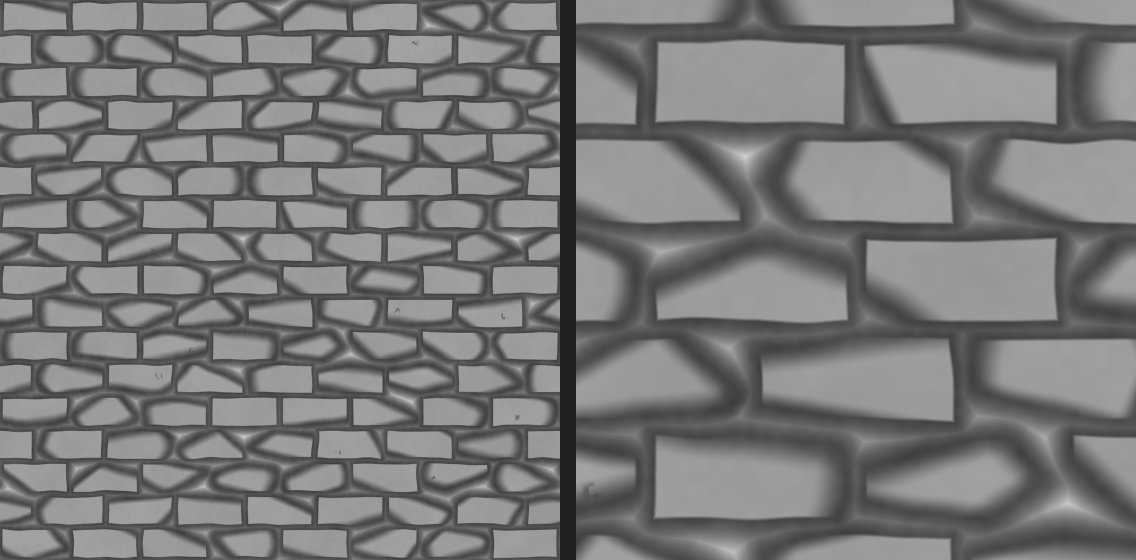
Left, the full canvas; right, a detail of the centre.
Reproduce this texture map procedurally as a Shadertoy shader.

```glsl
// Grey height map of a worn brick wall: 8 bricks across, 17 staggered rows.

// Three random values per lattice point, without sine
vec3 hash3(vec3 p) {
    p = fract(p * vec3(0.1031, 0.1030, 0.0973));
    p += dot(p, p.yxz + 33.33);
    return fract((p.xxy + p.yxx) * p.zyx);
}

float noise(vec2 p) {
    vec2 i = floor(p), f = fract(p);
    f = f * f * (3.0 - 2.0 * f);
    float a = hash3(vec3(i, 7.0)).x;
    float b = hash3(vec3(i + vec2(1, 0), 7.0)).x;
    float c = hash3(vec3(i + vec2(0, 1), 7.0)).x;
    float d = hash3(vec3(i + vec2(1, 1), 7.0)).x;
    return mix(mix(a, b, f.x), mix(c, d, f.x), f.y);
}

float smoothMax(float a, float b, float k) {
    float h = max(k - abs(a - b), 0.0) / k;
    return max(a, b) + 0.25 * h * h * k;
}

// Returns (signed distance to the brick, height of its face)
vec2 brick(vec2 p, vec2 id, float edge) {
    vec2 halfSize = vec2(0.463, 0.202);
    p.y += (hash3(vec3(id, 1.0)).x - 0.5) * 0.03 * p.x;
    vec2 q = abs(p) - halfSize;
    float dist = length(max(q, 0.0)) + min(max(q.x, q.y), 0.0);
    float face = smoothstep(0.0, edge, -dist);

    for (int side = -1; side <= 1; side += 2) {
        // Bowed ends with a long soft slope
        float sx = float(side);
        vec3 wear = hash3(vec3(id, 20.0 + sx));
        if (wear.x < 0.24) {
            float bow = sx * p.x - halfSize.x + (0.8 + 2.2 * wear.y) * p.y * p.y;
            dist = smoothMax(dist, bow, 0.04);
            face *= smoothstep(0.0, 0.12 + 0.1 * wear.z, -bow);
        }
        // Slanted corner cuts
        for (int end = -1; end <= 1; end += 2) {
            float sy = float(end);
            vec3 r = hash3(vec3(id, 40.0 + 3.0 * sx + sy));
            if (r.x > 0.4) continue;
            vec2 cut = vec2(0.1 + 0.5 * r.y, 0.06 + 0.25 * r.z * r.z);
            vec2 normal = normalize(cut.yx);
            float plane = dot(p * vec2(sx, sy) - halfSize, normal) + cut.x * normal.x;
            dist = smoothMax(dist, plane, 0.05);
            face *= smoothstep(0.0, 0.08 + 0.2 * r.x, -plane);
        }
    }
    return vec2(dist, face);
}

void mainImage(out vec4 fragColor, in vec2 fragCoord) {
    vec2 pos = fragCoord / iResolution.xy * 8.0;   // one unit is one brick length
    float rowHeight = 8.0 / 17.0;
    float edge = max(0.02, 12.0 / iResolution.y);
    vec2 wobbly = pos + 0.03 * (vec2(noise(pos * 4.0), noise(pos * 4.0 + 50.0)) - 0.5);

    // Nearest gap distance and highest face among the neighbouring bricks
    float gap = 1.0, face = 0.0, tone = 0.61;
    for (int j = -1; j <= 1; j++) {
        float row = floor(pos.y / rowHeight) + float(j);
        float stagger = 0.5 * mod(row, 2.0);
        for (int i = -1; i <= 1; i++) {
            float column = floor(pos.x - stagger) + float(i);
            vec2 center = vec2(column + 0.5 + stagger, (row + 0.5) * rowHeight);
            vec2 id = vec2(mod(column, 8.0), row + 2.0);
            vec2 local = wobbly - center;
            vec2 b = brick(local, id, edge);
            gap = min(gap, b.x);
            if (b.y > face) {
                face = b.y;
                vec3 r = hash3(vec3(id, 3.0));
                tone = 0.605 + 0.02 * r.x;
                // Small dark pits on a few bricks
                vec2 pit = local - (r.yz - 0.5) * vec2(0.7, 0.25);
                float spot = smoothstep(0.07, 0.02, length(pit)) * step(0.92, r.x);
                tone -= 0.2 * spot * smoothstep(0.45, 0.7, noise(pos * 35.0));
            }
        }
    }

    // Mortar is dark beside the bricks and rises to white in wide gaps
    float depth = max(gap, 0.0);
    float mortar = 0.28 + 1.3 * depth + 13.0 * depth * depth;
    mortar += 0.06 * (noise(pos * 5.0 + 9.0) - 0.5) + 0.03 * (noise(pos * 24.0) - 0.5);

    // Faint mottling on the faces
    tone += 0.03 * (noise(pos * 3.0 + 20.0) - 0.5) + 0.015 * (noise(pos * 18.0) - 0.5);
    float grey = mix(min(mortar, 0.95), tone, face);
    fragColor = vec4(vec3(grey), 1.0);
}
```
